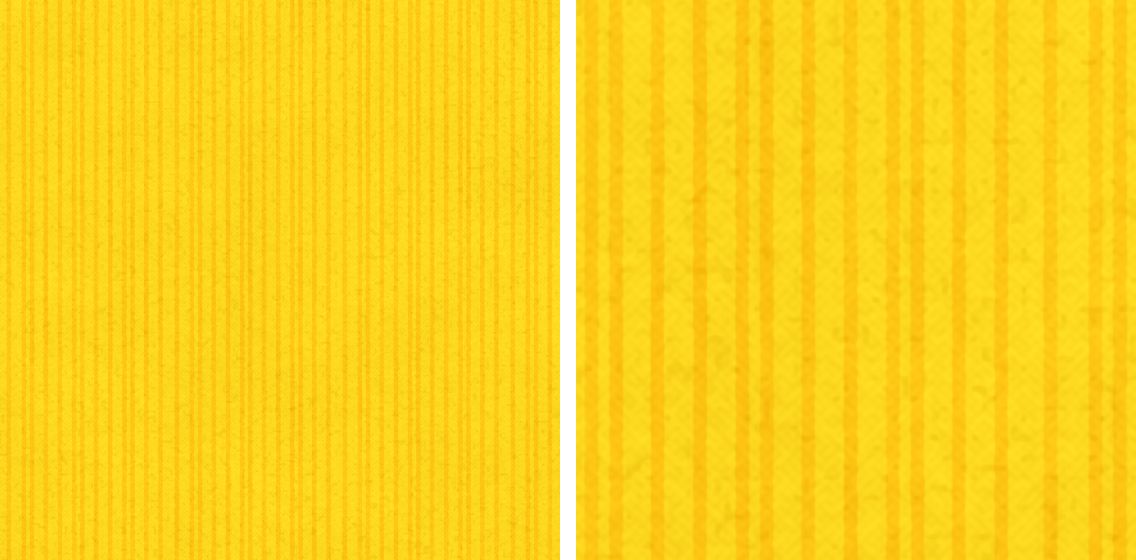
Left: the whole. Right: its middle third, enlarged.
A three.js fragment shader for this pattern:

```glsl
// Golden yellow woven cloth with amber vertical stripes in repeating groups.
varying vec2 vUv;

const vec3 CLOTH_COLOR = vec3(0.990, 0.850, 0.122);
const vec3 STRIPE_COLOR = vec3(0.992, 0.764, 0.070);

// Stripe layout: each period has one lone stripe, then three groups of four
const float PERIOD = 0.3;
const float LONE_STRIPE = 0.0158;
const float FIRST_GROUP = 0.0268;
const float GROUP_PITCH = 0.0897;
const int GROUPS = 3;
const vec4 GROUP_OFFSETS = vec4(0.0, 0.0146, 0.0393, 0.0645);
const float STRIPE_HALF_WIDTH = 0.0040;
const float EDGE_SOFTNESS = 0.0010;
const float EDGE_WOBBLE = 0.0006;
const float STRIPE_FADE = 0.30;

// Cloth texture
const float THREADS = 128.0;
const float WEAVE_DEPTH = 0.010;
const float GRAIN_DEPTH = 0.050;
const float SPECK_DEPTH = 0.040;
const float PATCH_DEPTH = 0.018;

float hash(vec2 p) {
  return fract(sin(dot(p, vec2(127.1, 311.7))) * 43758.5453);
}

float noise(vec2 p) {
  vec2 cell = floor(p);
  vec2 f = fract(p);
  f = f * f * (3.0 - 2.0 * f);
  float low = mix(hash(cell), hash(cell + vec2(1.0, 0.0)), f.x);
  float high = mix(hash(cell + vec2(0.0, 1.0)), hash(cell + vec2(1.0)), f.x);
  return mix(low, high, f.y);
}

// Distance from x to the nearest stripe centre
float stripeDistance(float x) {
  float local = mod(x - LONE_STRIPE, PERIOD);
  float nearest = min(local, PERIOD - local);
  for (int i = 0; i < GROUPS; i++) {
    float start = FIRST_GROUP + float(i) * GROUP_PITCH;
    vec4 d = abs(vec4(local - start) - GROUP_OFFSETS);
    nearest = min(nearest, min(min(d.x, d.y), min(d.z, d.w)));
  }
  return nearest;
}

void main() {
  // Fine thread grain, short horizontal slubs and broad tonal patches
  float grain = noise(vUv * 256.0) - 0.5;
  float slub = noise(vUv * vec2(110.0, 230.0) + 37.0) - 0.5;
  float patches = noise(vUv * vec2(9.0, 12.0)) + 0.5 * noise(vUv * 34.0 + 11.0) - 0.75;

  // Stripes with slightly uneven edges and strength
  float d = stripeDistance(vUv.x) + EDGE_WOBBLE * (grain + slub);
  float soft = max(EDGE_SOFTNESS, 0.7 * fwidth(vUv.x));
  float stripe = 1.0 - smoothstep(STRIPE_HALF_WIDTH - soft, STRIPE_HALF_WIDTH + soft, d);
  stripe *= 1.0 - STRIPE_FADE * noise(vUv * vec2(45.0, 7.0) + 5.0);
  vec3 color = mix(CLOTH_COLOR, STRIPE_COLOR, stripe);

  // Crossed threads and scattered darker specks
  vec2 thread = sin(6.2832 * THREADS * vUv);
  float speck = smoothstep(0.68, 0.95, noise(vUv * 170.0 + 71.0));
  float shade = WEAVE_DEPTH * thread.x * thread.y
    + GRAIN_DEPTH * (0.6 * grain + 0.4 * slub)
    + PATCH_DEPTH * patches
    - SPECK_DEPTH * speck;
  color += shade * vec3(0.6, 1.0, 0.7);

  gl_FragColor = vec4(clamp(color, 0.0, 1.0), 1.0);
}
```
